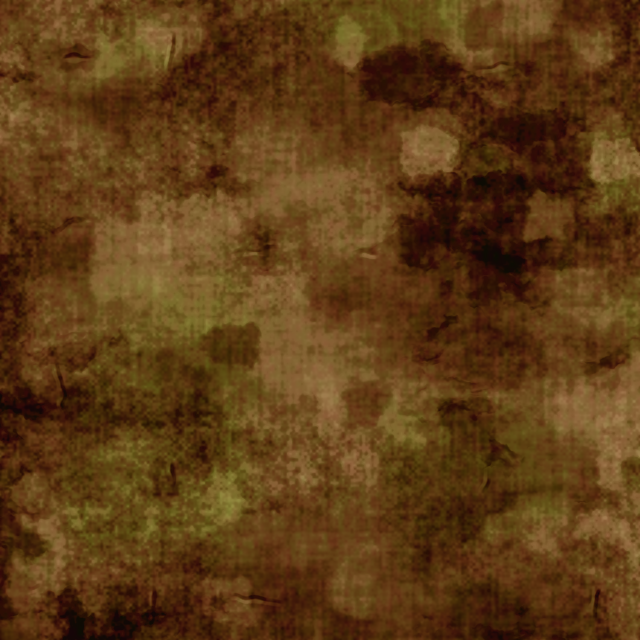
A WebGL 1 fragment shader for this texture:

```glsl
precision highp float;
// Weathered painted cloth: soft brown and olive patches, dark stains, fine weave.
uniform vec2 u_resolution;

#define STAIN_SCALE 4.8
#define STAIN_GAIN 2.9
#define BLOT_GAIN 1.5
#define LARGE_CELLS 6.0
#define SMALL_CELLS 10.0
#define PATCH_OPACITY 0.8
#define EDGE_WARP 0.026
#define THREAD_SCALE 170.0
#define THREAD_GAIN 0.65
#define GRAIN_GAIN 1.35
#define STROKE_CELLS 6.0
#define OLIVE_GAIN 0.7

float hash(vec2 p) {
  return fract(sin(dot(p, vec2(127.1, 311.7))) * 43758.5453);
}

vec2 hash2(vec2 p) {
  return vec2(hash(p), hash(p + vec2(37.2, 17.9)));
}

// Value noise centred on zero
float noise(vec2 p) {
  vec2 cell = floor(p), f = fract(p);
  f = f * f * (3.0 - 2.0 * f);
  float low = mix(hash(cell), hash(cell + vec2(1.0, 0.0)), f.x);
  float high = mix(hash(cell + vec2(0.0, 1.0)), hash(cell + 1.0), f.x);
  return mix(low, high, f.y) - 0.5;
}

float fbm(vec2 p) {
  float sum = 0.0, gain = 1.0;
  for (int i = 0; i < 5; i++) {
    sum += gain * noise(p);
    p = p * 2.07 + vec2(11.3, 5.7);
    gain *= 0.62;
  }
  return sum;
}

float roundBox(vec2 p, vec2 halfSize, float radius) {
  vec2 d = abs(p) - halfSize + radius;
  return length(max(d, 0.0)) + min(max(d.x, d.y), 0.0) - radius;
}

// Lays soft rounded patches over the paint: x is tone, y is greenness
vec2 addPatches(vec2 paint, vec2 p, float cells, float seed) {
  vec2 q = p * cells;
  for (int j = -1; j <= 1; j++) {
    for (int i = -1; i <= 1; i++) {
      vec2 id = floor(q) + vec2(float(i), float(j));
      vec2 shift = 0.6 * (hash2(id + seed) - 0.5);
      vec2 halfSize = 0.2 + 0.26 * hash2(id + seed + 5.3);
      vec2 kind = hash2(id + seed + 9.1);
      float d = roundBox(q - id - 0.5 - shift, halfSize, 0.17);
      float softness = mix(0.05, 0.19, hash(id + seed + 2.6));
      float cover = PATCH_OPACITY * (1.0 - smoothstep(-softness, softness, d));
      cover *= step(0.45, kind.x);
      float tone = mix(-1.2, 1.9, kind.y) + 0.3 * paint.x;
      paint = mix(paint, vec2(tone, smoothstep(0.92, 0.97, kind.x)), cover);
    }
  }
  return paint;
}

// Faint ragged cracks with a lit lower lip
float strokes(vec2 p) {
  vec2 q = p * STROKE_CELLS;
  vec2 id = floor(q), kind = hash2(id + 71.0);
  vec2 d = q - id - 0.5 - 0.35 * (hash2(id + 43.0) - 0.5);
  if (kind.x > 0.88) d = d.yx;
  d.y += (kind.y - 0.5) * 0.4 * d.x + 0.25 * d.x * d.x + 0.05 * noise(p * 60.0);
  float reach = 1.0 - smoothstep(0.1, 0.3, abs(d.x));
  reach *= step(0.6, kind.x) * smoothstep(-0.25, 0.2, noise(p * 45.0));
  float crack = 1.0 - smoothstep(0.006, 0.028, abs(d.y));
  float lip = 1.0 - smoothstep(0.006, 0.028, abs(d.y + 0.04));
  return reach * (0.9 * lip - 1.4 * crack);
}

// Tone in standard deviations to paint colour
vec3 ramp(float t) {
  vec3 c = mix(vec3(0.07, 0.03, 0.02), vec3(0.18, 0.05, 0.02), smoothstep(-3.2, -2.1, t));
  c = mix(c, vec3(0.25, 0.11, 0.03), clamp((t + 2.0) / 0.65, 0.0, 1.0));
  c = mix(c, vec3(0.32, 0.17, 0.04), clamp((t + 1.35) / 0.65, 0.0, 1.0));
  c = mix(c, vec3(0.39, 0.23, 0.08), clamp((t + 0.7) / 0.65, 0.0, 1.0));
  c = mix(c, vec3(0.42, 0.29, 0.11), clamp((t + 0.05) / 0.65, 0.0, 1.0));
  c = mix(c, vec3(0.52, 0.38, 0.20), clamp((t - 0.6) / 0.75, 0.0, 1.0));
  return mix(c, vec3(0.62, 0.49, 0.30), smoothstep(1.35, 2.8, t));
}

void main() {
  vec2 p = gl_FragCoord.xy / u_resolution.y;
  vec2 ragged = p + EDGE_WARP * vec2(fbm(p * 14.0), fbm(p * 14.0 + 31.0));

  // Broad stains, two sizes of patch, then dark ragged blots
  vec2 paint = vec2(STAIN_GAIN * fbm(ragged * vec2(0.85, 1.2) * STAIN_SCALE), 0.0);
  paint = addPatches(paint, ragged, LARGE_CELLS, 3.0);
  paint = addPatches(paint, ragged, SMALL_CELLS, 57.0);
  float blot = smoothstep(0.2, 0.5, fbm(ragged * vec2(6.0, 9.0) + 47.0));
  paint.x -= BLOT_GAIN * blot * (1.0 - smoothstep(0.4, 1.4, paint.x));

  // Weave, grain and cracks
  float warpThread = noise(p * vec2(THREAD_SCALE, 16.0));
  float weftThread = noise(p * vec2(16.0, THREAD_SCALE) + 7.0);
  float grain = 0.6 * noise(p * 55.0) + noise(p * 110.0) + 0.9 * noise(p * 220.0);
  float roughness = smoothstep(-0.3, 0.3, noise(p * 7.0 + 19.0));
  float tone = paint.x + THREAD_GAIN * (warpThread + 0.7 * weftThread);
  tone += GRAIN_GAIN * mix(0.4, 1.0, roughness) * grain + strokes(p);

  // Sparse olive drifts and small red-green flecks
  vec3 color = ramp(tone);
  float olive = smoothstep(0.17, 0.42, noise(ragged * vec2(6.0, 4.0) + 83.0));
  olive = OLIVE_GAIN * max(olive, paint.y);
  color *= mix(vec3(1.0), vec3(0.92, 1.15, 0.78), olive);
  float fleck = noise(p * vec2(120.0, 80.0) + 29.0) + 0.4 * noise(p * 40.0 + 61.0);
  color += fleck * vec3(0.04, -0.03, 0.02);
  gl_FragColor = vec4(clamp(color, 0.0, 1.0), 1.0);
}
```
